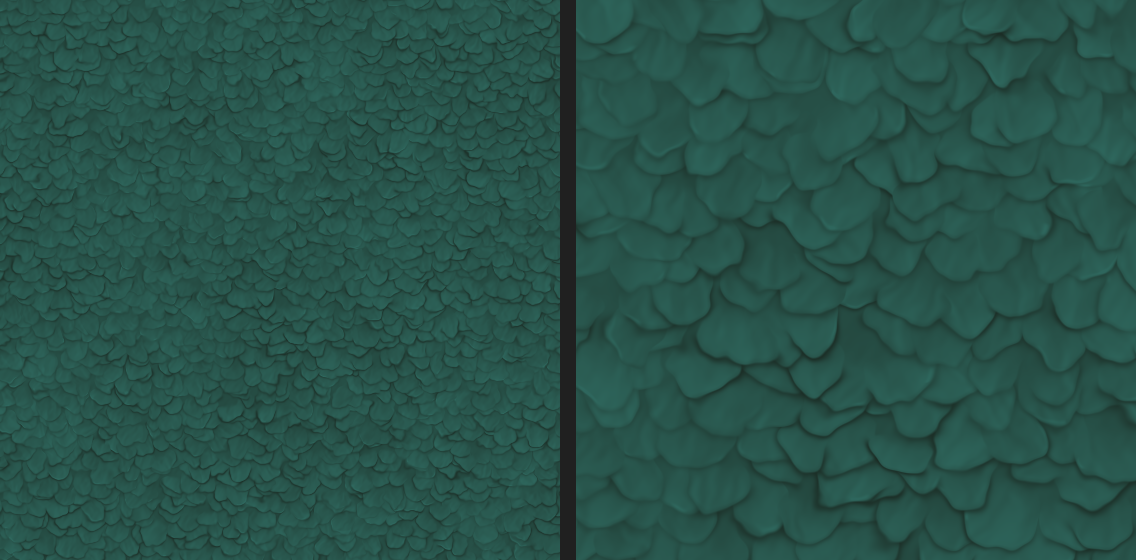
Left, the full canvas; right, a detail of the centre.
This texture is drawn by a Shadertoy shader. Its source:

```glsl
// Dark teal surface of small overlapping rounded scales with thin shadowed lower rims.

const float SCALES_ACROSS = 32.0;
const float ROW_HEIGHT = 0.70;   // in scale widths
const vec3 CREVICE = vec3(0.105, 0.175, 0.145);
const vec3 TEAL = vec3(0.175, 0.385, 0.347);

// Sineless hashes
vec2 hash22(vec2 p) {
    vec3 q = fract(vec3(p.xyx) * vec3(0.1031, 0.1030, 0.0973));
    q += dot(q, q.yzx + 33.33);
    return fract((q.xx + q.yz) * q.zy);
}

float hash21(vec2 p) {
    return hash22(p + 71.0).x;
}

// Smooth value noise in 0..1
float noise(vec2 p) {
    vec2 cell = floor(p);
    vec2 f = fract(p);
    f = f * f * (3.0 - 2.0 * f);
    float low = mix(hash21(cell), hash21(cell + vec2(1, 0)), f.x);
    float high = mix(hash21(cell + vec2(0, 1)), hash21(cell + vec2(1, 1)), f.x);
    return mix(low, high, f.y);
}

vec2 rotate(vec2 p, float angle) {
    float c = cos(angle);
    float s = sin(angle);
    return vec2(c * p.x + s * p.y, c * p.y - s * p.x);
}

// Approximate signed distance to an ellipse
float ellipseDistance(vec2 p, vec2 radius) {
    return (length(p / radius) - 1.0) * min(radius.x, radius.y);
}

// Lays one scale over the tone below it: rim shadow first, then its body
float addScale(float tone, vec2 p, vec2 id, float roughness, float pixel) {
    vec2 jitter = hash22(id) - 0.5;
    vec2 shape = hash22(id + 17.3);
    vec2 look = hash22(id + 41.9);
    vec2 center = vec2(id.x + 0.5 * mod(id.y, 2.0), id.y * ROW_HEIGHT)
                + jitter * vec2(0.75, 0.60);
    vec2 local = rotate(p - center, (look.x - 0.55) * 1.5);
    vec2 radius = vec2(mix(0.46, 0.74, shape.x), mix(0.48, 0.76, shape.y));
    float d = ellipseDistance(local, radius);
    float lower = smoothstep(-0.15, 0.55, -local.y / radius.y);

    // Narrow crevice inside a wider, fainter shade
    float outside = max(d, 0.0);
    float strength = mix(0.15, 0.9, roughness) * mix(0.55, 1.0, look.y);
    float shadow = 0.85 * exp(-outside * outside / 0.0065) + 0.22 * exp(-outside / 0.16);
    tone *= 1.0 - min(shadow * strength * lower, 0.92);

    // Body with streaks along its length and a softly rolled edge
    float streak = noise(local * vec2(6.5, 1.8) + id * 5.7) - 0.5;
    float body = 0.80 + 0.13 * (look.y - 0.5) + 0.17 * streak;
    body -= 0.13 * local.y / radius.y;
    body -= 0.20 * lower * smoothstep(-0.10, 0.02, d);
    float glint = smoothstep(0.72, 0.90, noise(p * 2.3 + 9.0));
    body += 0.22 * glint * lower * exp(-pow((d + 0.05) / 0.035, 2.0));

    float cover = 1.0 - smoothstep(-pixel, pixel, d);
    cover *= 1.0 - smoothstep(0.35, 0.95, local.y / radius.y);
    return mix(tone, body, cover);
}

// Stacks nearby scales, lower rows first, alternate columns on top
float scaleTone(vec2 p, float roughness, float pixel) {
    vec2 base = floor(vec2(p.x, p.y / ROW_HEIGHT) + 0.5);
    float tone = 0.62;
    for (int row = -2; row <= 2; row++) {
        for (int layer = 0; layer < 2; layer++) {
            for (int column = -2; column <= 2; column++) {
                vec2 id = base + vec2(column, row);
                if (int(mod(id.x, 2.0)) == layer) {
                    tone = addScale(tone, p, id, roughness, pixel);
                }
            }
        }
    }
    return tone;
}

void mainImage(out vec4 fragColor, in vec2 fragCoord) {
    vec2 p = fragCoord / iResolution.y * SCALES_ACROSS + 64.0;
    float pixel = max(0.75 * SCALES_ACROSS / iResolution.y, 0.025);

    // Uneven outlines
    vec2 warp = vec2(noise(p * 1.3), noise(p * 1.3 + 37.0)) - 0.5;
    vec2 ripple = vec2(noise(p * 3.7 + 11.0), noise(p * 3.7 + 53.0)) - 0.5;
    vec2 warped = p + 0.38 * warp + 0.13 * ripple;

    // Rims deepen and fade in patches
    float roughness = 0.65 * noise(p * 1.1 + 23.0) + 0.35 * noise(p * 0.24 + 5.0);
    roughness = smoothstep(0.18, 0.82, roughness);

    float tone = scaleTone(warped, roughness, pixel);

    // Slanted fine grain and broad mottling
    tone += 0.09 * (noise(rotate(p, -0.6) * vec2(7.0, 2.6)) - 0.5);
    tone += 0.09 * (noise(p * 0.35 + 80.0) - 0.5);

    fragColor = vec4(mix(CREVICE, TEAL, clamp(tone, 0.0, 1.08)), 1.0);
}
```
